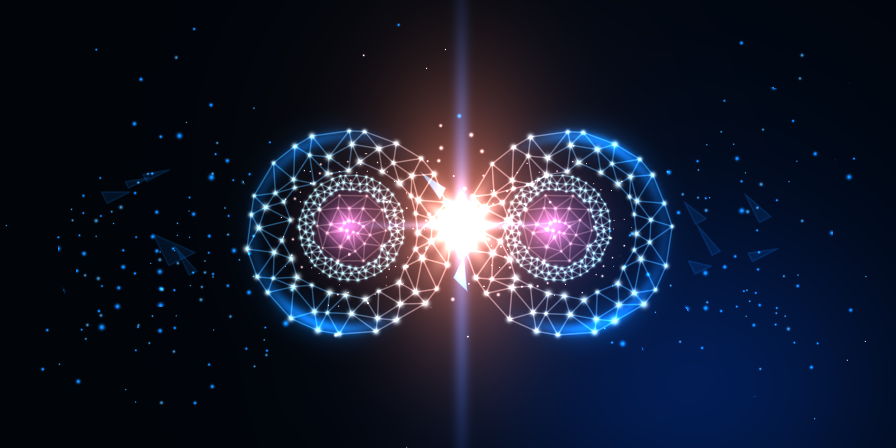
Write a Shadertoy shader that draws this background.

```glsl
// Two glowing wireframe orbs joined by a bright flare, amid blue sparks.
const float TAU = 6.2831853;
const vec2 FLARE = vec2(0.03, -0.003);
const vec2 CORE_LEFT = vec2(-0.215, -0.008);
const vec2 CORE_RIGHT = vec2(0.245, -0.008);
const vec2 LOOP_LEFT = vec2(-0.22, -0.018);
const vec2 LOOP_RIGHT = vec2(0.268, -0.02);
const float LOOP_RADIUS = 0.228;
const float CORE_RADIUS = 0.117;
const float LINE_WIDTH = 0.001;
const vec3 NIGHT = vec3(0.004, 0.018, 0.04);
const vec3 NAVY = vec3(0.005, 0.085, 0.26);
const vec3 AZURE = vec3(0.05, 0.52, 1.0);
const vec3 SKY = vec3(0.3, 0.72, 1.0);
const vec3 MINT = vec3(0.66, 0.92, 0.92);
const vec3 PEACH = vec3(1.0, 0.83, 0.8);
const vec3 EMBER = vec3(0.76, 0.39, 0.28);
const vec3 ORCHID = vec3(0.62, 0.32, 0.55);

float hash(vec2 p) {
  return fract(sin(dot(p, vec2(127.1, 311.7))) * 43758.5);
}

float gauss(vec2 p, vec2 size) {
  p /= size;
  return exp(-dot(p, p));
}

// Antialiased thin line at distance d
float stroke(float d) {
  return 1.0 - smoothstep(0.0, LINE_WIDTH + 1.0 / iResolution.y, d);
}

float segment(vec2 p, vec2 a, vec2 b) {
  vec2 e = b - a;
  return length(p - a - e * clamp(dot(p - a, e) / dot(e, e), 0.0, 1.0));
}

float side(vec2 p, vec2 a, vec2 b) {
  vec2 e = normalize(b - a);
  return e.x * (p.y - a.y) - e.y * (p.x - a.x);
}

float facet(vec2 p, vec2 a, vec2 b, vec2 c) {
  float turn = sign(side(c, a, b));
  float d = min(side(p, a, b) * turn, min(side(p, b, c) * turn, side(p, c, a) * turn));
  return smoothstep(-0.002, 0.002, d);
}

// Jittered mesh vertex; radii = outer, inner
vec2 vertex(float ring, float i, vec2 radii, float count, float jitter) {
  vec2 key = vec2(mod(i, count) + count * 3.0, ring * 17.0);
  float angle = (i + 0.5 * ring + 0.5 * hash(key) - 0.25) * TAU / count;
  float wobble = (hash(key + 7.3) - 0.5) * jitter * (ring > 0.5 ? 1.0 : 0.3);
  return (mix(radii.x, radii.y, ring * 0.5) + wobble) * vec2(cos(angle), sin(angle));
}

// Triangulated annulus: x = lines, y = vertex lights
vec2 mesh(vec2 p, vec2 radii, float count, float jitter, float dotSize) {
  vec2 light = vec2(0.0);
  float base = floor(atan(p.y, p.x) / TAU * count);
  for (int n = -3; n <= 2; n++) {
    for (int k = 0; k < 3; k++) {
      float i = base + float(n), ring = float(k);
      vec2 a = vertex(ring, i, radii, count, jitter);
      vec2 b = vertex(ring, i + 1.0, radii, count, jitter);
      float d = segment(p, a, b);
      if (k < 2) {
        vec2 c = vertex(ring + 1.0, i, radii, count, jitter);
        d = min(d, min(segment(p, a, c), segment(p, b, c)));
      }
      float size = dotSize * (0.7 + 0.6 * hash(vec2(mod(i, count), ring)));
      light = max(light, vec2(stroke(d), gauss(p - a, vec2(size))));
    }
  }
  return light;
}

// One random spark per grid cell
float sparks(vec2 p, float cell, float density, float seed) {
  vec2 id = floor(p / cell) + seed;
  vec2 spot = 0.25 + 0.5 * vec2(hash(id + 3.1), hash(id + 8.7));
  float d = length(fract(p / cell) - spot) / mix(0.07, 0.19, pow(hash(id + 5.9), 2.0));
  return step(hash(id), density) * (exp(-d * d * 2.0) + 0.2 * max(0.0, 1.0 - d * 0.7));
}

vec3 orb(vec2 p, vec2 loopAt, vec2 coreAt, float facing) {
  vec2 q = p - loopAt, c = p - coreAt;
  float r = length(q), rc = length(c);
  vec3 tint = mix(PEACH, SKY, smoothstep(0.08, 0.34, abs(p.x - FLARE.x)));
  vec3 col = vec3(0.0);
  // Outer web and its blue crescents
  if (r < 0.28) {
    vec2 web = mesh(q, vec2(LOOP_RADIUS, 0.145), 23.0, 0.035, 0.0065);
    col += tint * web.x * 0.4 + mix(PEACH, MINT, 0.6) * web.y;
  }
  vec2 dir = q / max(r, 0.001);
  float top = pow(max(0.0, dot(dir, normalize(vec2(facing * 0.35, 1.0)))), 5.0);
  float bottom = pow(max(0.0, dot(dir, normalize(vec2(facing * 0.3, -1.0)))), 6.0);
  float arc = top * (0.6 + 0.2 * facing) + bottom * 0.9 + 0.2 * max(0.0, dir.x * facing);
  vec2 rim = vec2(r - LOOP_RADIUS + 0.012, 0.0);
  col += AZURE * arc * (0.8 * gauss(rim, vec2(0.014)) + 0.22 * gauss(rim, vec2(0.04)));
  // Dense shell, inner lattice and rosy heart
  if (rc < 0.14) {
    vec2 shell = mesh(c, vec2(CORE_RADIUS, 0.087), 38.0, 0.01, 0.0038);
    vec2 lattice = mesh(c, vec2(0.079, 0.018), 10.0, 0.018, 0.0035);
    col += MINT * (shell.x * 0.34 + shell.y * 0.75) + PEACH * (lattice.x * 0.2 + lattice.y * 0.6);
  }
  col += ORCHID * (0.55 * gauss(c, vec2(0.085)) + gauss(c + vec2(0.014, 0.0), vec2(0.035)));
  float dust = gauss(vec2(rc - 0.135, 0.0), vec2(0.032));
  return col + PEACH * 0.85 * sparks(p, 0.021, 0.5 * dust, facing + 4.0);
}

void mainImage(out vec4 fragColor, in vec2 fragCoord) {
  vec2 p = (fragCoord - 0.5 * iResolution.xy) / iResolution.y, f = p - FLARE;
  // Night backdrop and warm haze
  vec3 col = NIGHT + NAVY * gauss(p - vec2(0.55, -0.38), vec2(0.48, 0.38));
  col += NAVY * 0.18 * gauss(p - vec2(0.5, 0.1), vec2(0.6, 0.5));
  col += EMBER * (0.55 * gauss(f, vec2(0.17, 0.3)) + 0.42 * gauss(f, vec2(0.14)));
  col += EMBER * 0.14 * gauss(f - vec2(0.0, 0.12), vec2(0.3, 0.34));
  // Faint shards at both sides
  for (float n = 0.0; n < 10.0; n++) {
    float x = mix(0.5, 0.78, hash(vec2(n, 1.0))) * (mod(n, 2.0) * 2.0 - 1.0);
    vec2 a = vec2(x, mix(-0.14, 0.1, hash(vec2(n, 2.0))));
    vec2 b = a + vec2(0.06, 0.03) * (hash(vec2(n, 3.0)) + 0.2);
    vec2 c = a + vec2(-0.03, 0.06) * (hash(vec2(n, 5.0)) + 0.2);
    float edge = min(segment(p, a, b), min(segment(p, b, c), segment(p, c, a)));
    col += AZURE * (0.1 * facet(p, a, b, c) + 0.14 * stroke(edge));
  }
  // Blue sparks gathered left and right
  float cloud = gauss(vec2(abs(p.x) - 0.65, p.y + 0.045), vec2(0.22, 0.27));
  col += AZURE * sparks(p, 0.042, 0.42 * cloud + 0.015, 1.0);
  col += SKY * 0.7 * sparks(p + 0.013, 0.029, 0.2 * cloud, 2.0);
  col += orb(p, LOOP_LEFT, CORE_LEFT, -1.0) + orb(p, LOOP_RIGHT, CORE_RIGHT, 1.0);
  col += PEACH * sparks(p, 0.03, 0.5 * gauss(f, vec2(0.13, 0.17)), 9.0);
  // Glassy facets beside the flare
  col += SKY * 0.65 * facet(p, vec2(-0.06, 0.115), vec2(-0.005, 0.08), vec2(-0.018, 0.055));
  col += SKY * 0.65 * facet(p, vec2(0.012, -0.12), vec2(0.035, -0.075), vec2(0.043, -0.15));
  // Flare: streaks, rays and white heart
  col += vec3(0.13, 0.22, 0.44) * gauss(f, vec2(0.017, 0.42));
  col += vec3(0.27, 0.29, 0.45) * gauss(f, vec2(0.19, 0.008));
  float rays = 0.5 + 0.5 * cos(atan(f.y, f.x) * 12.0);
  col += PEACH * (0.9 * gauss(f, vec2(0.058)) + 0.5 * rays * gauss(f, vec2(0.085)));
  col += gauss(f, vec2(0.042));
  fragColor = vec4(clamp(col, 0.0, 1.0), 1.0);
}
```
